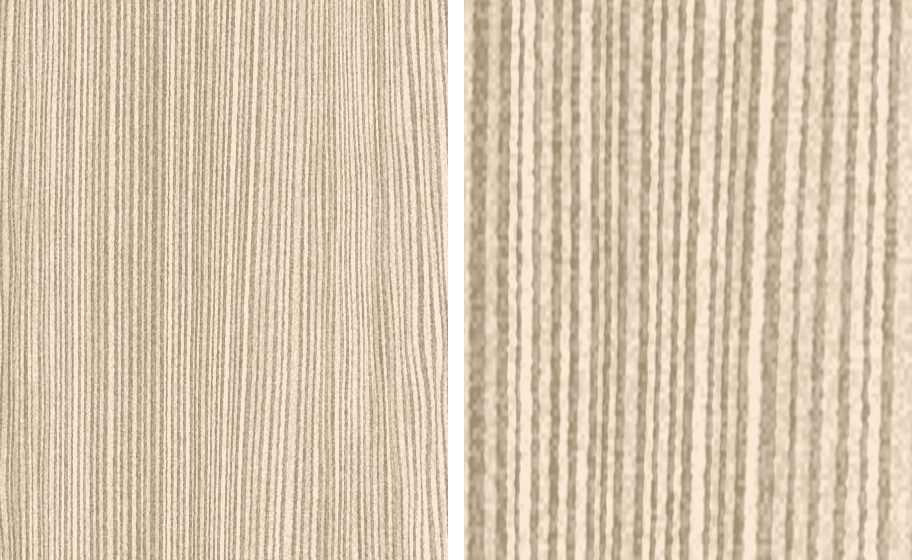
Left, the full canvas; right, a detail of the centre.
A WebGL 2 fragment shader for this texture:

```glsl
#version 300 es
precision highp float;
precision highp int;
// Pale brushed wood with fine, nearly vertical grain.
// Jittered stripe cells, bent by slow noise, form lit ridges and dark grooves;
// stretched noise adds fibres, and small noise adds a crinkled surface.

uniform vec2 u_resolution;
out vec4 outColor;

const vec3 GROOVE_COLOR = vec3(0.635, 0.565, 0.460);
const vec3 MIDDLE_COLOR = vec3(0.815, 0.741, 0.649);
const vec3 RIDGE_COLOR  = vec3(0.980, 0.912, 0.832);
const float STRIPES = 68.0;        // mean count across the width
const float SPACING_SWELL = 0.8;   // alternates tight and wide bands
const float JITTER = 0.44;         // irregularity of stripe widths
const float DRIFT = 0.008;         // slow sideways bending
const float EDGE_ROUGHNESS = 0.055;
const float BASE_TONE = 0.31;
const float RIDGE_TONE = 0.62;
const float GROOVE_SHADOW = 0.22;  // thin dark line beside each crest
const float STRIPE_VARIATION = 0.26;
const float FIBRE_TONE = 0.15;
const float CRINKLE_TONE = 0.22;
const float TAU = 6.2831853;

float hash(ivec2 cell) {
    uvec2 q = uvec2(cell) * uvec2(1597334677u, 3812015801u);
    uint n = (q.x ^ q.y) * 747796405u + 2891336453u;
    n = ((n >> ((n >> 28u) + 4u)) ^ n) * 277803737u;
    n = (n >> 22u) ^ n;
    return float(n >> 8u) / 16777216.0;
}

// Smooth value noise in the range -1 to 1
float noise(vec2 p) {
    ivec2 i = ivec2(floor(p));
    vec2 f = fract(p);
    f = f * f * (3.0 - 2.0 * f);
    float low = mix(hash(i), hash(i + ivec2(1, 0)), f.x);
    float high = mix(hash(i + ivec2(0, 1)), hash(i + ivec2(1, 1)), f.x);
    return 2.0 * mix(low, high, f.y) - 1.0;
}

float stripeEdge(int id) {
    return float(id) + JITTER * (hash(ivec2(id, 11)) - 0.5);
}

// Lean and bend the grain
float bendGrain(vec2 p) {
    float height = p.y - 0.625;
    float middle = exp(-pow((p.x - 0.58) / 0.12, 2.0));
    float right = smoothstep(0.68, 0.95, p.x);
    float x = p.x + height * (0.045 * right - 0.035 * middle);
    x += DRIFT * noise(vec2(p.x * 3.0, p.y * 1.6) + 20.0);
    return x + 0.0015 * noise(vec2(p.x * 9.0, p.y * 5.0) + 50.0);
}

// Ridge height, near 0 in a groove and 1 on a crest; also returns the stripe id
float ridgeProfile(float s, float pixel, out int id) {
    id = int(floor(s));
    if (s < stripeEdge(id)) id--;
    else if (s >= stripeEdge(id + 1)) id++;
    float start = stripeEdge(id);
    float width = stripeEdge(id + 1) - start;
    float f = (s - start) / width;
    float soft = max(0.10, 0.75 * pixel / width);
    float crest = mix(0.48, 0.76, hash(ivec2(id, 23)));
    float rise = smoothstep(0.0, 1.6 * soft, f);
    float fall = 1.0 - smoothstep(crest - soft, min(crest + soft, 1.0), f);
    float shadow = exp(-pow((f - crest - soft) / (0.9 * soft), 2.0));
    return rise * fall - GROOVE_SHADOW * shadow;
}

void main() {
    vec2 p = gl_FragCoord.xy / u_resolution.x;
    float x = bendGrain(p);
    float loose = max(1.0 - smoothstep(0.03, 0.16, p.x), smoothstep(0.64, 0.78, p.x));

    // Stripe coordinate with varying spacing and slightly rough edges
    float s = STRIPES * x + SPACING_SWELL * sin(TAU * 2.9 * (x - 0.45));
    s += 0.38 * loose * noise(vec2(x * 30.0, p.y * 6.0));
    s += EDGE_ROUGHNESS * noise(vec2(x * 140.0, p.y * 190.0));
    int id;
    float ridge = ridgeProfile(s, STRIPES / u_resolution.x, id);
    float crestMask = clamp(ridge, 0.0, 1.0);

    // Each crest keeps its own brightness and fades slowly along its length
    float own = hash(ivec2(id, 37)) - 0.5;
    float fade = noise(vec2(float(id) * 3.7, p.y * 4.0));
    float tone = BASE_TONE + RIDGE_TONE * mix(1.0, 0.85, loose) * ridge;
    tone += (STRIPE_VARIATION * own + 0.06 * fade) * mix(0.25, 1.0, crestMask);
    tone += 0.03 * loose;

    // Fibres and crinkles
    float fibre = noise(vec2(x * 210.0, p.y * 9.0) + 80.0);
    float strand = noise(vec2(x * 75.0, p.y * 2.5) + 130.0);
    float crinkle = noise(vec2(x * 340.0, p.y * 230.0) + 210.0);
    tone += FIBRE_TONE * mix(0.6, 1.4, loose) * (0.75 * fibre + 0.4 * strand);
    tone += CRINKLE_TONE * mix(1.15, 0.85, crestMask) * crinkle;

    // Broad vertical shading
    tone += 0.05 * noise(vec2(x * 9.0, p.y * 0.8) + 300.0);
    tone -= 0.07 * exp(-pow((x - 0.45) / 0.06, 2.0));
    tone -= 0.08 * (1.0 - smoothstep(0.0, 0.07, p.x));
    tone += 0.07 * exp(-pow((x - 0.61) / 0.06, 2.0));

    tone = clamp(tone, 0.0, 1.0);
    vec3 color = mix(GROOVE_COLOR, MIDDLE_COLOR, min(tone * 2.0, 1.0));
    color = mix(color, RIDGE_COLOR, max(tone * 2.0 - 1.0, 0.0));
    outColor = vec4(color, 1.0);
}
```
